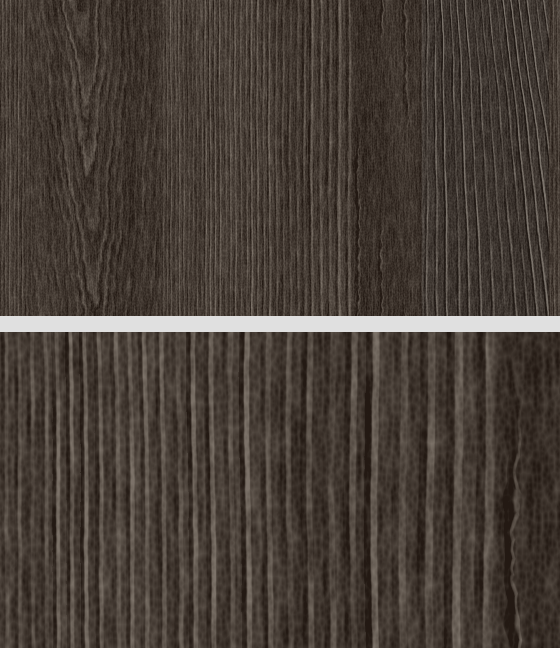
Top: the whole. Bottom: its middle third, enlarged.
A Shadertoy shader for this texture:

```glsl
// Dark brushed oak planks: fine straight grain, nested arches and raised ridges.

const vec3 DARK_OAK = vec3(0.18, 0.15, 0.13);
const vec3 PALE_OAK = vec3(0.43, 0.40, 0.37);

float hash(vec2 p) {
    vec3 q = fract(p.xyx * vec3(0.1031, 0.1030, 0.0973));
    q += dot(q, q.yzx + 33.33);
    return fract((q.x + q.y) * q.z);
}

// Distance to the nearest scattered point
float cellular(vec2 p) {
    vec2 cell = floor(p);
    float nearest = 2.0;
    for (int j = -1; j <= 1; j++) {
        for (int i = -1; i <= 1; i++) {
            vec2 c = cell + vec2(i, j);
            vec2 site = c + vec2(hash(c), hash(c + 71.7));
            nearest = min(nearest, distance(p, site));
        }
    }
    return nearest;
}

// Layered sines, roughly -1 to 1
float sway(float t, float seed) {
    return 0.5 * sin(t + seed) + 0.3 * sin(2.3 * t + 1.7 * seed)
         + 0.2 * sin(5.1 * t + 2.9 * seed);
}

float band(float x, float left, float right, float soft) {
    return smoothstep(left - soft, left + soft, x)
         * (1.0 - smoothstep(right - soft, right + soft, x));
}

// Soft stroke around zero
float stroke(float d, float halfWidth, float blur) {
    return 1.0 - smoothstep(halfWidth - blur, halfWidth + blur, abs(d));
}

// Repeated pale crests, each with a shadow on one side
float ridges(float phase, float y, float halfWidth, float blur) {
    float id = floor(phase);
    float seed = hash(vec2(id, 5.0));
    float d = fract(phase) - 0.5 + 0.2 * (seed - 0.5);
    float strength = 0.45 + 0.6 * seed + 0.3 * sway(y * 9.0, id * 2.4);
    float crest = stroke(d, halfWidth, blur);
    float shadow = stroke(d + 2.2 * halfWidth, halfWidth, blur);
    return max(strength, 0.15) * (crest - 0.55 * shadow);
}

// A few ragged cracks in the smooth heartwood
float cracks(vec2 p, float ragged, float pixel) {
    float sum = 0.0;
    for (int i = 0; i < 3; i++) {
        float n = float(i);
        float x = 1.134 + 0.075 * n + 0.007 * sway(p.y * 5.0, n * 2.0)
                + 0.010 * ragged;
        float present = smoothstep(-0.6, 0.4, sin(p.y * 5.0 + n * 1.4 + 0.4));
        float crest = stroke(p.x - x, 0.002, pixel);
        float shadow = stroke(p.x - x + 0.006, 0.005, pixel);
        sum += present * (0.55 * crest - 0.3 * shadow);
    }
    return sum;
}

void mainImage(out vec4 fragColor, in vec2 fragCoord) {
    vec2 p = fragCoord / iResolution.y;
    float pixel = 1.0 / iResolution.y;

    // Fibres and pores
    float fibre = cellular(p * vec2(170.0, 20.0)) - 0.45;
    float grit = cellular(p * vec2(190.0, 120.0)) - 0.45;
    float ragged = cellular(p * vec2(45.0, 32.0)) - 0.45;
    float pore = smoothstep(0.35, 0.1, cellular(p * vec2(85.0, 9.0)));
    float streak = cellular(p * vec2(22.0, 1.6)) - 0.45;
    float x = p.x + 0.003 * sway(p.y * 4.0, p.x * 6.0) + 0.001 * ragged;

    // Zones across the boards
    float arches = band(p.x, 0.10, 0.51, 0.012);
    float straight = band(p.x, 0.51, 1.11, 0.01);
    float heart = band(p.x, 1.12, 1.33, 0.02);
    float raised = band(p.x, 1.335, 1.737, 0.003);
    float edges = 1.0 - band(p.x, 0.10, 1.737, 0.004);

    // Arches point downwards and close up towards their sides
    float dx = x - (0.31 - 0.06 * p.y) + 0.012 * sway(p.y * 5.0, 1.0);
    float archPhase = 5.0 * p.y - 44.0 * sqrt(dx * dx + 0.0004)
                    + 0.35 * ragged + 0.15 * sway(p.y * 11.0, x * 12.0);
    float archCore = exp(-dx * dx * 160.0);

    // Straight rings widen to the right; raised rings fan out downwards
    float u = x - 0.51;
    float straightPhase = 80.0 * u - 43.0 * u * u;
    float straightDensity = max(80.0 - 86.0 * u, 20.0);
    float fan = (x - 1.335) / (1.0 + 0.4 * (1.0 - p.y));
    float fanPhase = 40.0 * fan + 0.12 * sway(p.y * 5.0, fan * 9.0);

    // Relief of all zones
    float tone = 0.31 + 0.42 * fibre + 0.40 * grit - 0.16 * pore;
    tone += arches * mix(0.30, 0.62, archCore)
          * ridges(archPhase, p.y, 0.14, 0.10 + 40.0 * pixel);
    tone += straight * 0.62
          * ridges(straightPhase, p.y, 0.13, straightDensity * pixel);
    tone += raised * 1.15
          * ridges(fanPhase, p.y, 0.07, 32.0 * pixel);
    tone += edges * 0.55 * ridges(x * 75.0, p.y, 0.13, 75.0 * pixel);
    tone += band(p.x, 1.10, 1.33, 0.01) * cracks(p, ragged, pixel);

    // Broad shading and plank seams
    tone += 0.09 * sway(p.x * 11.0, 0.6 * p.y) + 0.22 * streak * (1.0 - raised);
    tone += 0.05 * straight - 0.12 * heart - 0.04 * arches;
    tone -= 0.25 * stroke(p.x - 1.331, 0.003, 1.5 * pixel);
    tone += 0.35 * stroke(p.x - 1.338, 0.002, 1.5 * pixel);
    tone -= 0.22 * stroke(p.x - 1.737, 0.003, 1.5 * pixel);

    vec3 wood = mix(DARK_OAK, PALE_OAK, clamp(tone, -0.2, 1.2));
    wood += vec3(0.006, -0.001, -0.007) * (1.0 - raised);
    fragColor = vec4(wood, 1.0);
}
```
